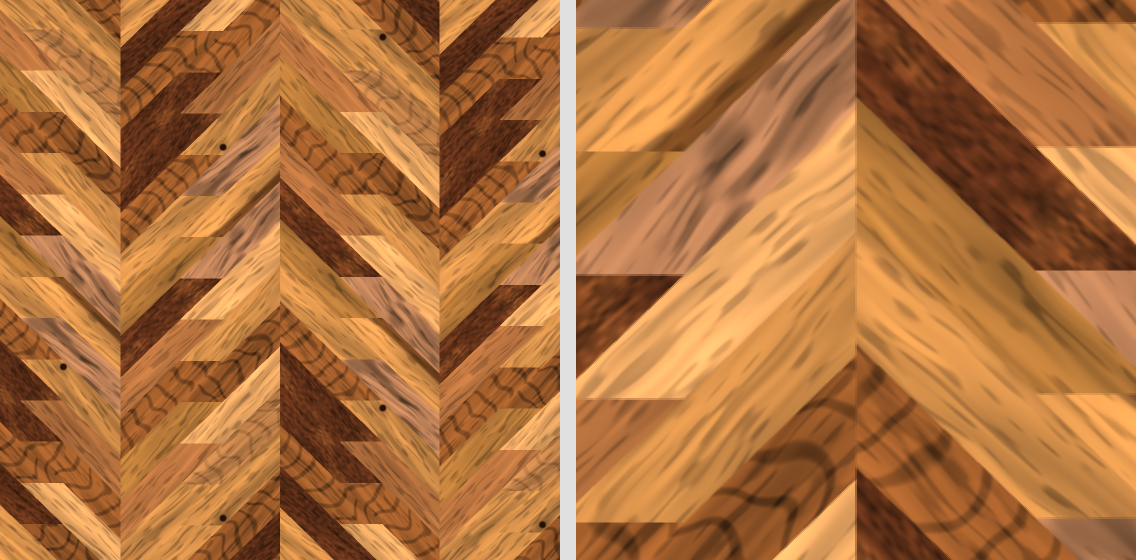
Left: the whole. Right: its middle third, enlarged.
Reproduce this texture procedurally as a three.js fragment shader.

```glsl
// Chevron parquet: mirrored columns of slanted mixed-wood planks with horizontal butt joints.
varying vec2 vUv;

// Layout, in canvas units
const float COLUMN_WIDTH = 0.2852;
const float FIRST_SEAM = 0.2148;
const float LANE_HEIGHT = 0.0736;
const float SLOPE = 0.97;
const float JOINT_X = 0.1068;
const float LANE_CYCLE = 16.0;
const float SAMPLE_OFFSET = 0.00049;

// Wood colours, kinds 0 to 7
const vec3 WALNUT = vec3(0.36, 0.18, 0.09);
const vec3 MARBLED = vec3(0.64, 0.37, 0.17);
const vec3 TAN = vec3(0.71, 0.44, 0.24);
const vec3 OLIVE = vec3(0.74, 0.49, 0.23);
const vec3 GOLDEN = vec3(0.83, 0.56, 0.29);
const vec3 PINK = vec3(0.78, 0.53, 0.36);
const vec3 PALE = vec3(0.93, 0.66, 0.39);
const vec3 WAVY = vec3(0.80, 0.53, 0.30);
const vec3 KNOT = vec3(0.13, 0.06, 0.03);

// Wood kind of each lane, before and after its joint
const mat4 LEFT_KINDS = mat4(4, 2, 3, 1, 2, 0, 3, 4, 1, 0, 0, 1, 0, 4, 4, 4);
const mat4 RIGHT_KINDS = mat4(7, 6, 1, 4, 6, 5, 4, 5, 4, 2, 1, 6, 1, 0, 1, 4);

// Grain
const vec2 FIBRE_SCALE = vec2(13.0, 190.0);
const vec2 PORE_SCALE = vec2(42.0, 330.0);
const vec2 BAND_SCALE = vec2(6.0, 65.0);
const float GRAIN_TILT = 0.26;
const float CURL_FREQUENCY = 190.0;

float hash(vec2 p) {
  vec3 q = fract(p.xyx * 0.1031);
  q += dot(q, q.yzx + 33.33);
  return fract((q.x + q.y) * q.z);
}

float noise(vec2 p) {
  vec2 i = floor(p), f = fract(p);
  f = f * f * (3.0 - 2.0 * f);
  return mix(mix(hash(i), hash(i + vec2(1, 0)), f.x),
             mix(hash(i + vec2(0, 1)), hash(i + vec2(1, 1)), f.x), f.y);
}

vec4 oneHot(float i) {
  return 1.0 - step(0.5, abs(i - vec4(0, 1, 2, 3)));
}

float pick(mat4 table, float i) {
  return dot(table * oneHot(floor(i / 4.0)), oneHot(mod(i, 4.0)));
}

vec3 woodColour(float kind) {
  vec4 low = oneHot(kind), high = oneHot(kind - 4.0);
  return WALNUT * low.x + MARBLED * low.y + TAN * low.z + OLIVE * low.w
       + GOLDEN * high.x + PINK * high.y + PALE * high.z + WAVY * high.w;
}

// grain.x runs along the plank, grain.y across it; lane is 0 to 1 across
vec3 wood(float kind, vec2 grain, float lane, float seed) {
  vec4 low = oneHot(kind), high = oneHot(kind - 4.0);
  grain.y += grain.x * GRAIN_TILT * (hash(vec2(seed, 3.0)) - 0.5);
  vec2 g = grain + vec2(3.0 + seed * 1.7, 5.0 + seed * 0.9);
  float warp = noise(g * vec2(24.0, 40.0));
  g.y += 0.006 * warp;

  // Growth bands, fibres and open pores
  float shade = 1.0 + 0.10 * (hash(vec2(seed, 8.0)) - 0.5);
  shade += (0.24 + 0.14 * high.x) * (noise(g * BAND_SCALE) - 0.5);
  shade += 0.24 * (noise(g * FIBRE_SCALE) - 0.5);
  shade += 0.12 * (noise(g * vec2(9.0, 16.0)) - 0.5);
  shade -= 0.22 * smoothstep(0.58, 0.9, noise(g * PORE_SCALE));

  // Cross curls on figured woods, dark veins on pink, flecks on walnut
  float bow = 2.0 * lane - 1.0;
  float curl = sin(g.x * CURL_FREQUENCY + 2.2 * bow * bow + 7.0 * warp);
  shade -= (0.28 * low.y + 0.13 * high.w) * smoothstep(0.45, 1.0, curl);
  shade -= 0.28 * high.y * smoothstep(0.55, 0.85, noise(g * vec2(20.0, 110.0)));
  shade += 0.5 * low.x * (noise(g * vec2(150.0, 330.0)) - 0.45);
  vec3 colour = woodColour(kind) * shade;
  float ember = low.x * smoothstep(0.55, 0.9, noise(g * vec2(14.0, 36.0)));
  return mix(colour, MARBLED * shade, 0.45 * ember);
}

vec3 parquet(vec2 uv) {
  // Alternate columns are flipped vertically, each with its own offset
  float column = floor((uv.x - FIRST_SEAM) / COLUMN_WIDTH);
  float x = uv.x - FIRST_SEAM - column * COLUMN_WIDTH;
  bool rising = mod(column, 2.0) < 0.5;
  float y = rising ? uv.y - 0.1348 + 0.00585 * column
                   : 1.0 - uv.y - 0.0895 - 0.0368 * column;

  // Slanted lanes, each cut in two by a horizontal joint
  float v = (y - SLOPE * (x - JOINT_X)) / LANE_HEIGHT;
  float index = ceil(v);
  float lane = v - index + 1.0;
  float local = y - index * LANE_HEIGHT;
  float after = step(0.0, local);
  float id = mod(index, LANE_CYCLE);
  float kind = after > 0.5 ? pick(RIGHT_KINDS, id) : pick(LEFT_KINDS, id);
  vec2 grain = vec2(x + local, local - x) * 0.7071;
  vec3 colour = wood(kind, grain, lane, id + LANE_CYCLE * after);

  // Heartwood edge on one plank, knots on two others
  float heart = after * step(abs(id - 6.0), 0.5) * smoothstep(0.32, 0.2, lane);
  colour = mix(colour, colour * vec3(0.62, 0.55, 0.48), heart);
  float knotted = after * step(0.5, step(abs(id - 8.0), 0.5) + step(abs(id - 15.0), 0.5));
  float knot = length(vec2(x, local) - vec2(0.1836, 0.0135));
  colour = mix(colour, KNOT, knotted * (0.85 * smoothstep(0.008, 0.004, knot)
                                      + 0.15 * smoothstep(0.02, 0.006, knot)));
  return colour;
}

void main() {
  // Four samples smooth every plank edge
  vec3 sum = vec3(0.0);
  for (int i = 0; i < 4; i++) {
    vec2 corner = vec2(mod(float(i), 2.0), floor(float(i) / 2.0)) - 0.5;
    sum += parquet(vUv + corner * SAMPLE_OFFSET * 2.0);
  }
  gl_FragColor = vec4(sum * 0.25, 1.0);
}
```
